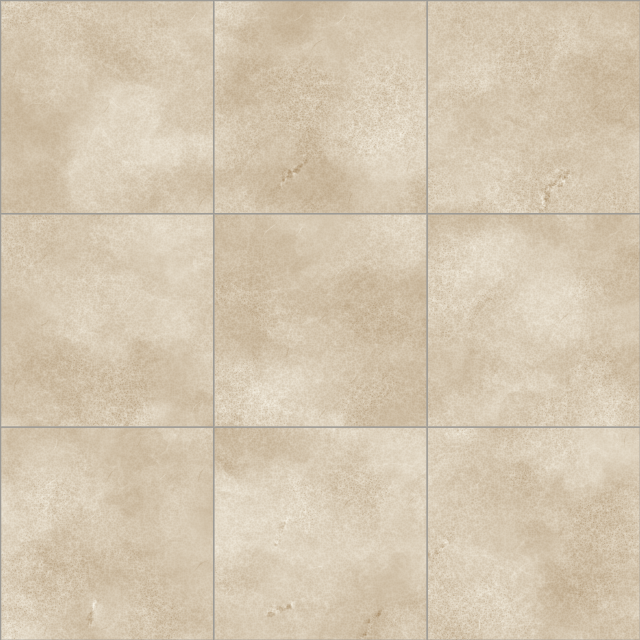
Write a WebGL 2 fragment shader that draws this texture.

```glsl
#version 300 es
precision highp float;
#define TILES 3.0
#define GROUT_WIDTH 0.0025
#define GROUT_SHIFT 0.0007
#define CLOUD_CELLS vec2(2.1, 2.9)
#define CLOUD_DEPTH 1.15
#define PORE_CELLS 98.0
#define PORE_DEPTH 0.85
#define VEIN_DEPTH 0.28
#define SCRATCH_DEPTH 0.5
#define STONE_DARK vec3(0.798, 0.730, 0.628)
#define STONE_LIGHT vec3(0.874, 0.829, 0.752)
#define GROUT_COLOR vec3(0.615, 0.607, 0.59)

uniform vec2 u_resolution;
out vec4 fragColor;

vec3 hash3(vec2 p) {
    vec3 h = fract(p.xyx * vec3(0.1031, 0.1030, 0.0973));
    h += dot(h, h.yzx + 33.33);
    return fract((h.xxy + h.yzz) * h.zyx);
}

// x: smooth blend of random cell values, -1 to 1; y: nearest feature distance
vec2 cellular(vec2 p) {
    vec2 cell = floor(p);
    float total = 0.0, weights = 0.0001, nearest = 2.0;
    for (int y = -1; y <= 1; y++) {
        for (int x = -1; x <= 1; x++) {
            vec2 c = cell + vec2(x, y);
            vec3 h = hash3(c);
            vec2 d = c + h.xy - p;
            float w = exp(-5.0 * dot(d, d));
            total += w * (2.0 * h.z - 1.0);
            weights += w;
            nearest = min(nearest, length(d));
        }
    }
    return vec2(total / weights, nearest);
}

// Rotated octaves of blended cells
float clouds(vec2 p, int octaves) {
    const mat2 turn = mat2(0.96, 0.28, -0.28, 0.96);
    float sum = 0.0, amplitude = 0.5;
    for (int i = 0; i < octaves; i++) {
        sum += amplitude * cellular(p).x;
        p = turn * p * 2.03 + 11.7;
        amplitude *= 0.58;
    }
    return sum;
}

// Sparse diagonal strokes, at most one in each cell
float strokes(vec2 p, float width, float chance) {
    vec2 cell = floor(p);
    vec3 pick = hash3(cell + 17.0), jitter = hash3(cell + 61.0);
    float angle = 0.7 + 0.6 * jitter.x;
    vec2 along = vec2(cos(angle), sin(angle));
    vec2 d = fract(p) - 0.5 - 0.2 * (jitter.yz - 0.5);
    float t = dot(d, along);
    float side = dot(d, vec2(-along.y, along.x)) + 0.03 * sin(t * 9.0 + pick.y * 6.0);
    float taper = 1.0 - smoothstep(0.08, 0.18 + 0.2 * pick.y, abs(t));
    return step(pick.x, chance) * taper * (1.0 - smoothstep(0.0, width, abs(side)));
}

float stoneTone(vec2 local, vec2 id) {
    vec2 p = local + floor(hash3(id + 5.0).xy * 40.0) + id * 3.0;
    vec2 warp = 0.10 * vec2(clouds(p * 5.0, 3), clouds(p * 5.0 + 50.0, 3));
    float tone = 0.55 + CLOUD_DEPTH * clouds((p + warp) * CLOUD_CELLS, 6);

    // Fine pores, stronger in some patches
    float patches = clouds(p * 3.0 + 90.0, 4);
    vec2 fine = cellular(p * PORE_CELLS);
    vec2 coarse = cellular(p * PORE_CELLS * 0.55 + 7.0);
    float grain = (fine.y - 0.45) + 0.3 * fine.x + 0.25 * coarse.x;
    tone += PORE_DEPTH * (0.85 + 0.7 * patches) * grain;

    // Sparse dark pits in the rougher patches
    float pit = 1.0 - smoothstep(0.08, 0.22, coarse.y);
    tone -= 0.55 * pit * smoothstep(0.0, 0.35, patches);

    // Thin crinkled pale veins along the zero line of a warped field
    float ridge = abs(clouds((p + warp) * vec2(1.6, 3.0) + 130.0, 5));
    float veinMask = smoothstep(-0.05, 0.3, clouds(p * 3.5 + 170.0, 3));
    tone += VEIN_DEPTH * veinMask * (1.0 - smoothstep(0.0, 0.055, ridge));

    // Dark and pale hairlines, then rare rough creases
    tone -= SCRATCH_DEPTH * strokes(p * 7.0 + warp, 0.035, 0.09);
    tone += SCRATCH_DEPTH * strokes(p * 6.0 + warp + 31.0, 0.03, 0.06);
    float crease = strokes(p * 2.3 + warp * 2.5, 0.07, 0.08);
    return tone + crease * (0.9 * coarse.x + 0.8 * grain - 0.15);
}

void main() {
    vec2 uv = gl_FragCoord.xy / u_resolution;
    float pixel = 1.0 / min(u_resolution.x, u_resolution.y);
    vec2 grid = (uv + GROUT_SHIFT * vec2(-1.0, 1.0)) * TILES;
    vec2 local = fract(grid);

    vec3 color = mix(STONE_DARK, STONE_LIGHT, stoneTone(local, floor(grid)));

    // Straight grout with a one-pixel soft edge
    vec2 gap = (0.5 - abs(local - 0.5)) / TILES;
    float rim = min(gap.x, gap.y) - 0.5 * GROUT_WIDTH;
    float grout = 1.0 - clamp(rim / pixel + 0.5, 0.0, 1.0);
    fragColor = vec4(mix(color, GROUT_COLOR, grout), 1.0);
}
```
